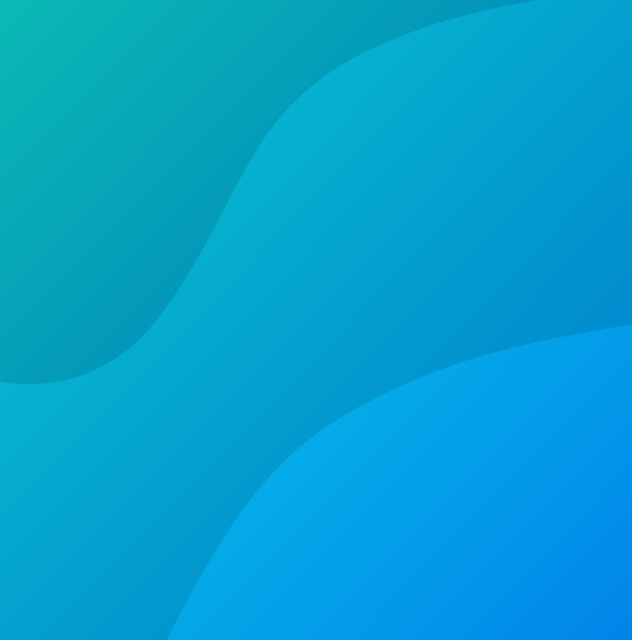
Reproduce this background procedurally as a WebGL 1 fragment shader.

```glsl
precision highp float;

uniform vec2 u_resolution;

// Curve knots: x, height, slope
const vec3 UPPER_A = vec3(0.0, 0.4036, -0.148);
const vec3 UPPER_B = vec3(0.1979, 0.4505, 0.74);
const vec3 UPPER_C = vec3(0.3496, 0.6641, 1.925);
const vec3 UPPER_D = vec3(0.4485, 0.8229, 1.086);
const vec3 UPPER_E = vec3(0.6069, 0.9323, 0.434);
const vec3 UPPER_F = vec3(1.0026, 1.0234, 0.158);

const vec3 LOWER_A = vec3(0.0, -0.5, 1.9);
const vec3 LOWER_B = vec3(0.2639, 0.0, 1.974);
const vec3 LOWER_C = vec3(0.3958, 0.2188, 1.283);
const vec3 LOWER_D = vec3(0.6069, 0.3841, 0.4935);
const vec3 LOWER_E = vec3(1.0, 0.4935, 0.168);

// Gradient ends of each layer, and where they lie along the diagonal
const vec3 TEAL_LIGHT = vec3(0.040, 0.730, 0.705);
const vec3 TEAL_DARK = vec3(0.010, 0.585, 0.730);
const vec2 TEAL_RANGE = vec2(0.0, 0.40);
const vec3 CYAN_LIGHT = vec3(0.025, 0.700, 0.810);
const vec3 CYAN_DARK = vec3(0.000, 0.545, 0.808);
const vec2 CYAN_RANGE = vec2(0.30, 0.75);
const vec3 BLUE_LIGHT = vec3(0.018, 0.675, 0.910);
const vec3 BLUE_DARK = vec3(0.000, 0.520, 0.915);
const vec2 BLUE_RANGE = vec2(0.58, 1.0);

// Cubic Hermite span between two knots: returns height and slope
vec2 span(float x, vec3 a, vec3 b) {
    float width = b.x - a.x;
    float t = (x - a.x) / width;
    float rise = b.y - a.y;
    float c1 = a.z * width;
    float c2 = 3.0 * rise - (2.0 * a.z + b.z) * width;
    float c3 = (a.z + b.z) * width - 2.0 * rise;
    float height = a.y + t * (c1 + t * (c2 + t * c3));
    float slope = (c1 + t * (2.0 * c2 + t * 3.0 * c3)) / width;
    return vec2(height, slope);
}

vec2 upperWave(float x) {
    if (x < UPPER_B.x) return span(x, UPPER_A, UPPER_B);
    if (x < UPPER_C.x) return span(x, UPPER_B, UPPER_C);
    if (x < UPPER_D.x) return span(x, UPPER_C, UPPER_D);
    if (x < UPPER_E.x) return span(x, UPPER_D, UPPER_E);
    return span(x, UPPER_E, UPPER_F);
}

vec2 lowerWave(float x) {
    if (x < LOWER_B.x) return span(x, LOWER_A, LOWER_B);
    if (x < LOWER_C.x) return span(x, LOWER_B, LOWER_C);
    if (x < LOWER_D.x) return span(x, LOWER_C, LOWER_D);
    return span(x, LOWER_D, LOWER_E);
}

// Smooth coverage of the area below a wave
float below(vec2 p, vec2 wave) {
    float dist = (wave.x - p.y) / sqrt(1.0 + wave.y * wave.y);
    float pixel = 1.0 / u_resolution.y;
    return smoothstep(-pixel, pixel, dist);
}

vec3 gradient(float diagonal, vec3 light, vec3 dark, vec2 range) {
    return mix(light, dark, (diagonal - range.x) / (range.y - range.x));
}

void main() {
    vec2 p = gl_FragCoord.xy / u_resolution;

    // 0 at the top left corner, 1 at the bottom right
    float diagonal = 0.5 * (p.x + 1.0 - p.y);

    // Layers from back to front
    vec3 color = gradient(diagonal, TEAL_LIGHT, TEAL_DARK, TEAL_RANGE);
    vec3 cyan = gradient(diagonal, CYAN_LIGHT, CYAN_DARK, CYAN_RANGE);
    vec3 blue = gradient(diagonal, BLUE_LIGHT, BLUE_DARK, BLUE_RANGE);
    color = mix(color, cyan, below(p, upperWave(p.x)));
    color = mix(color, blue, below(p, lowerWave(p.x)));

    gl_FragColor = vec4(clamp(color, 0.0, 1.0), 1.0);
}
```
